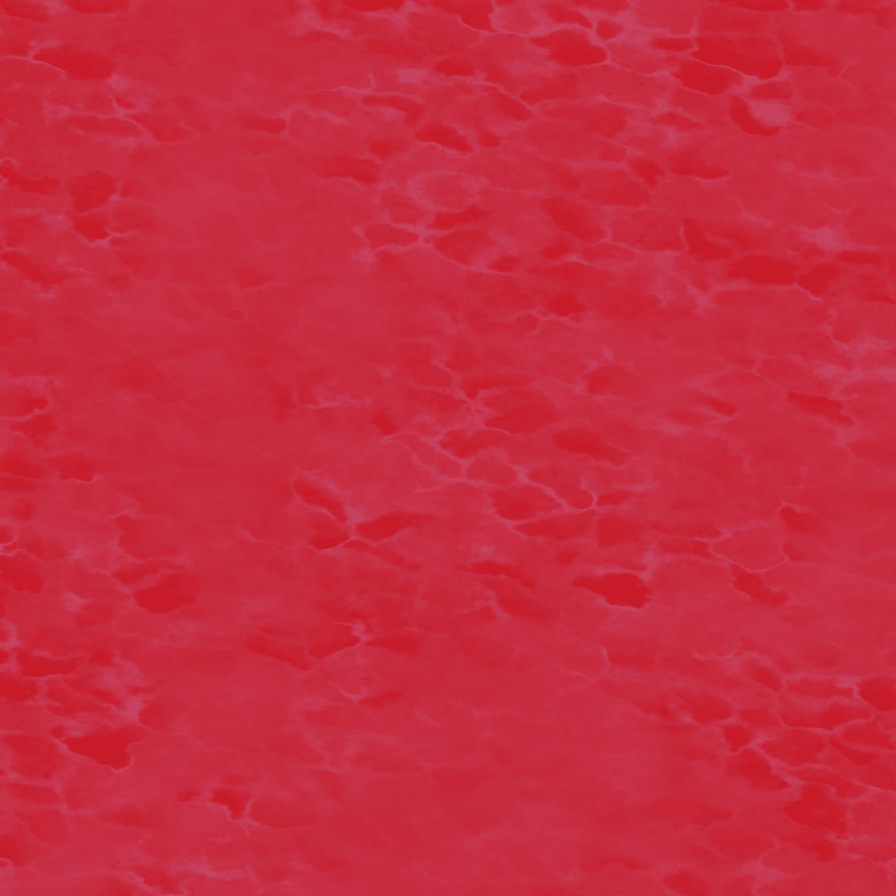
Write a WebGL 2 fragment shader that draws this texture.

```glsl
#version 300 es
precision highp float;

uniform vec2 u_resolution;
out vec4 fragColor;

float hash(vec2 cell, uint seed) {
    uvec2 q = uvec2(ivec2(cell) + 4096);
    uint n = q.x * 1597334677u ^ q.y * 3812015801u ^ seed * 2798796413u;
    n = (n ^ (n >> 16)) * 2146121005u;
    n = (n ^ (n >> 15)) * 2221713035u;
    return float((n ^ (n >> 16)) >> 8) / 16777216.0;
}

float valueNoise(vec2 p, uint seed) {
    vec2 i = floor(p);
    vec2 f = p - i;
    f = f * f * f * (f * (f * 6.0 - 15.0) + 10.0);
    float low = mix(hash(i, seed), hash(i + vec2(1, 0), seed), f.x);
    float high = mix(hash(i + vec2(0, 1), seed), hash(i + vec2(1, 1), seed), f.x);
    return mix(low, high, f.y);
}

float fbm(vec2 p, uint seed) {
    mat2 turn = mat2(0.96, 0.28, -0.28, 0.96);
    float sum = 0.0;
    float weight = 0.53;
    for (uint octave = 0u; octave < 4u; octave++) {
        sum += weight * valueNoise(p, seed + octave);
        p = turn * p * 2.03 + 7.3;
        weight *= 0.5;
    }
    return sum;
}

// Smooth cells: x = border strength, y = height in the cell, z = random tone
vec3 softCells(vec2 p, float tightness, uint seed) {
    vec2 base = floor(p);
    float total = 0.0;
    float squares = 0.0;
    vec2 blend = vec2(0.0);
    for (int y = -2; y <= 2; y++) {
        for (int x = -2; x <= 2; x++) {
            vec2 cell = base + vec2(x, y);
            vec2 center = cell + 0.1 + 0.8 * vec2(hash(cell, seed), hash(cell, seed + 1u));
            vec2 offset = p - center;
            float w = exp(-tightness * dot(offset, offset));
            total += w;
            squares += w * w;
            blend += w * vec2(offset.y, hash(cell, seed + 2u));
        }
    }
    return vec3(1.0 - squares / (total * total), blend / total);
}

vec3 dye(float tone) {
    return vec3(0.78, 0.11 + 0.13 * tone, 0.168 + 0.18 * tone);
}

void main() {
    vec2 uv = gl_FragCoord.xy / u_resolution;

    // Calm ground with broad clouds and short level streaks
    float clouds = fbm(uv * vec2(4.5, 7.0), 23u) - 0.5;
    float streaks = fbm(uv * vec2(13.0, 34.0), 11u) - 0.5;
    float tone = 0.47 + 0.34 * clouds + 0.42 * streaks;

    // Patches where the folds stand out
    float patches = fbm(uv * vec2(5.5, 7.0) + 3.7, 37u);
    float activity = mix(0.25, 1.0, smoothstep(0.34, 0.62, patches));

    // Small flattened folds sloping down to the right
    vec2 warpPos = uv * vec2(20.0, 34.0);
    vec2 warp = vec2(fbm(warpPos, 41u), fbm(warpPos, 53u)) - 0.5;
    vec2 foldPos = vec2(uv.x, uv.y + 0.18 * uv.x) * vec2(15.0, 29.0) + 1.1 * warp;
    vec3 fold = softCells(foldPos, 6.5, 61u);
    float lower = smoothstep(0.3, -0.35, fold.y);
    float broken = smoothstep(0.38, 0.66, fbm(uv * vec2(20.0, 34.0) + 9.1, 71u));
    float ridge = smoothstep(0.2, 0.7, fold.x) * broken * mix(0.55, 1.0, lower);
    float hollow = 1.0 - smoothstep(0.05, 0.6, fold.x);
    hollow *= smoothstep(0.2, 0.8, fold.z) * mix(0.55, 1.0, lower);
    tone += activity * (0.8 * ridge - 0.62 * hollow);

    // Mottling and fine fibre grain, strongest on the folds
    float mottle = fbm(uv * vec2(55.0, 80.0), 89u) - 0.5;
    float grain = valueNoise(uv * vec2(220.0, 270.0), 83u) - 0.5;
    tone += mottle * (0.08 + 0.26 * activity);
    tone += grain * (0.05 + 0.2 * activity * (0.5 + ridge));

    // Sparse dark specks
    float specks = smoothstep(0.9, 1.0, valueNoise(uv * 190.0, 97u));
    tone -= 0.35 * specks * activity * broken;

    fragColor = vec4(dye(clamp(tone, -0.02, 1.15)), 1.0);
}
```
